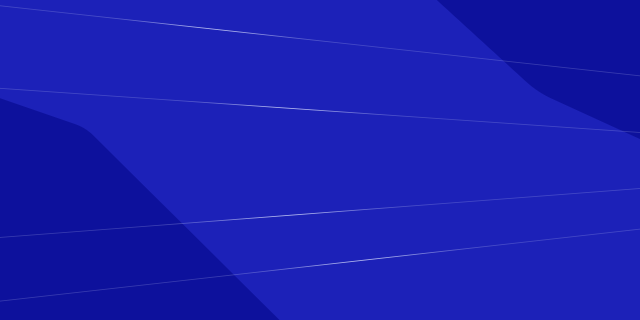
A Shadertoy shader for this background:

```glsl
// Flat blue field with two darker corner panels and four thin light streaks.
// Panels are smooth intersections of half planes; each streak is a straight
// hairline that brightens around one point along its length.

const vec3 FIELD_COLOR  = vec3(0.110, 0.130, 0.720);
const vec3 PANEL_COLOR  = vec3(0.050, 0.065, 0.610);
const vec3 STREAK_COLOR = vec3(0.86, 0.88, 1.0);

// Panel corners, and the slopes of the two edges meeting there
const vec2 LEFT_CORNER  = vec2(0.267, 0.601);
const vec2 LEFT_SLOPES  = vec2(-0.345, -0.991);
const vec2 RIGHT_CORNER = vec2(1.680, 0.712);
const vec2 RIGHT_SLOPES = vec2(-0.914, -0.458);
const float CORNER_ROUNDING = 0.015;

const float CANVAS_WIDTH  = 2.0;    // canvas height is 1
const float STREAK_WIDTH  = 0.0026;
const float STREAK_BASE   = 0.20;   // opacity far from the bright point
const float STREAK_GLINT  = 0.58;   // opacity added at the bright point

// Each streak: height at left, height at right, bright point x, glint spread
const int STREAK_COUNT = 4;
const vec4 STREAKS[STREAK_COUNT] = vec4[](
    vec4(0.982, 0.763, 0.67, 0.21),
    vec4(0.724, 0.586, 0.90, 0.21),
    vec4(0.258, 0.411, 0.90, 0.23),
    vec4(0.059, 0.284, 1.13, 0.23)
);

// Signed distance to a sloped line, positive above it
float lineDistance(vec2 p, vec2 origin, float slope) {
    vec2 q = p - origin;
    return (q.y - slope * q.x) * inversesqrt(1.0 + slope * slope);
}

float smoothMax(float a, float b, float k) {
    float h = max(k - abs(a - b), 0.0) / k;
    return max(a, b) + 0.25 * h * h * k;
}

// Signed distance to a rounded wedge; side is 1 below its edges, -1 above
float wedgeDistance(vec2 p, vec2 corner, vec2 slopes, float side) {
    return smoothMax(side * lineDistance(p, corner, slopes.x),
                     side * lineDistance(p, corner, slopes.y), CORNER_ROUNDING);
}

// Share of a pixel covered by a band of the given width
float bandCoverage(float d, float width, float pixel) {
    float top = min(d + 0.5 * pixel, 0.5 * width);
    float bottom = max(d - 0.5 * pixel, -0.5 * width);
    return max(top - bottom, 0.0) / pixel;
}

void mainImage(out vec4 fragColor, in vec2 fragCoord) {
    vec2 p = fragCoord / iResolution.xy * vec2(CANVAS_WIDTH, 1.0);
    float pixel = 1.0 / iResolution.y;

    // Corner panels
    float panel = min(wedgeDistance(p, LEFT_CORNER, LEFT_SLOPES, 1.0),
                      wedgeDistance(p, RIGHT_CORNER, RIGHT_SLOPES, -1.0));
    float panelMask = clamp(0.5 - panel / pixel, 0.0, 1.0);
    vec3 color = mix(FIELD_COLOR, PANEL_COLOR, panelMask);

    // Light streaks
    for (int i = 0; i < STREAK_COUNT; i++) {
        vec4 streak = STREAKS[i];
        float slope = (streak.y - streak.x) / CANVAS_WIDTH;
        float d = lineDistance(p, vec2(0.0, streak.x), slope);
        float along = (p.x - streak.z) / streak.w;
        float opacity = STREAK_BASE + STREAK_GLINT * exp(-along * along);
        color = mix(color, STREAK_COLOR, opacity * bandCoverage(d, STREAK_WIDTH, pixel));
    }

    fragColor = vec4(color, 1.0);
}
```
